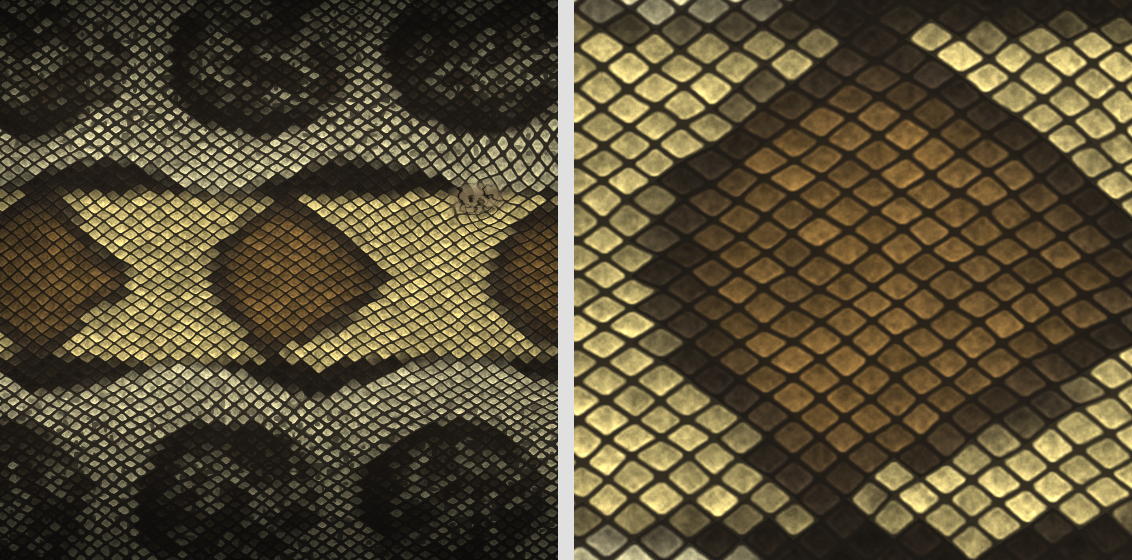
Left, the full canvas; right, a detail of the centre.
A WebGL 1 fragment shader for this texture:

```glsl
precision highp float;
// Python skin: diamond scales carrying a dark-edged saddle pattern, dim toward the flanks.
uniform vec2 u_resolution;

#define SCALE_SIZE vec2(0.0320, 0.0235)
#define MID_Y 0.505
#define BAND_HALF 0.145
#define EDGE_SOFT 0.010
#define WARP 0.022
#define GRAIN 0.34
#define PALE_CENTRE vec3(0.74, 0.67, 0.42)
#define PALE_FLANK vec3(0.69, 0.66, 0.50)
#define BROWN vec3(0.44, 0.33, 0.17)
#define DARK vec3(0.14, 0.115, 0.085)
#define GROOVE vec3(0.085, 0.072, 0.056)
#define SCAR vec2(0.855, 0.645)

const float TAU = 6.28318;

float hash(vec2 p) {
  vec3 h = fract(p.xyx * vec3(0.1031, 0.1030, 0.0973));
  h += dot(h, h.yzx + 33.33);
  return fract((h.x + h.y) * h.z);
}

float noise(vec2 p) {
  vec2 i = floor(p), f = fract(p);
  f = f * f * (3.0 - 2.0 * f);
  return mix(mix(hash(i), hash(i + vec2(1, 0)), f.x),
             mix(hash(i + vec2(0, 1)), hash(i + vec2(1, 1)), f.x), f.y);
}

float fbm(vec2 p) {
  float sum = 0.0, amp = 0.5;
  for (int i = 0; i < 4; i++) {
    sum += amp * noise(p);
    p = p * 2.03 + 17.1;
    amp *= 0.5;
  }
  return sum;
}

float above(float edge, float x) {
  return smoothstep(edge - EDGE_SOFT, edge + EDGE_SOFT, x);
}

// Pigment of the skin before the relief of the scales
vec3 pigment(vec2 p) {
  p += 0.022 * (vec2(noise(p * 19.0), noise(p * 19.0 + 41.0)) - 0.5);
  float d = p.y - MID_Y, a = abs(d);
  float phase = (p.x - 0.03) / 0.43 - 0.45 * (p.x - 0.03) * (p.x - 0.46);
  float q = fract(phase + 0.35) - 0.35;

  // Brown saddles along the back, dark at their rims
  float t = clamp(a / BAND_HALF, 0.0, 1.0);
  float left = q - mix(-0.20, 0.04, t * t);
  float right = mix(0.50, 0.17, t) - q;
  float inside = 0.43 * min(left, right);
  float core = smoothstep(0.01, 0.06, inside) * (1.0 - smoothstep(0.5, 0.95, t));
  vec3 saddle = mix(DARK * 1.25, BROWN, core * (0.65 + 0.5 * noise(p * 28.0)));
  vec3 back = mix(PALE_CENTRE, saddle, above(0.0, inside));

  // Pale flanks with dark-rimmed, mottled blotches
  float side = step(0.0, d);
  float g = fract((p.x - mix(0.22, 0.28, side)) / 0.405) * 0.405;
  vec2 blotch = vec2(g - 0.185, a - 0.395) / vec2(0.175, 0.145);
  float r = length(blotch) + 0.22 * (fbm(p * 11.0) - 0.5);
  float rim = smoothstep(0.45, 0.80, r) * smoothstep(-0.45, 0.35, -blotch.x - blotch.y);
  float mottle = smoothstep(0.30, 0.68, noise(p * 42.0));
  vec3 heart = mix(DARK * 1.3, PALE_FLANK * 0.82, mottle);
  vec3 flank = mix(PALE_FLANK, mix(heart, DARK * 0.85, rim), 1.0 - smoothstep(0.88, 1.02, r));

  // Scalloped dark line between back and flank
  float swell = cos(TAU * (phase - mix(0.22, 0.37, side)));
  float outer = BAND_HALF + 0.036 + 0.028 * swell;
  vec3 skin = mix(back, DARK * 0.85, above(BAND_HALF, a));
  skin = mix(skin, flank, above(outer, a));

  // Lone pale island in the lower line
  float island = length((p - vec2(0.56, 0.368)) / vec2(0.050, 0.024));
  return mix(PALE_CENTRE, skin, smoothstep(0.8, 1.1, island));
}

void main() {
  vec2 p = gl_FragCoord.xy / u_resolution;
  float flank = smoothstep(0.15, 0.30, abs(p.y - MID_Y));
  vec2 toScar = (p - SCAR) / vec2(0.085, 0.05);
  float scar = exp(-dot(toScar, toScar));

  // Lattice of scales on a gently bent surface
  vec2 bend = WARP * (vec2(noise(p * 5.0), noise(p * 5.0 + 9.0)) - 0.5);
  bend += 0.004 * (vec2(noise(p * 38.0), noise(p * 38.0 + 5.0)) - 0.5);
  bend += 0.05 * scar * (vec2(noise(p * 22.0), noise(p * 22.0 + 3.0)) - 0.5);
  bend.y += 0.045 * smoothstep(0.45, 1.0, p.x) * p.x * (1.0 - flank);
  vec2 s = (p + bend) / SCALE_SIZE;
  vec2 uv = vec2(s.x + s.y, s.x - s.y);
  vec2 cell = floor(uv), local = fract(uv) - 0.5;
  vec2 mid = cell + 0.5;
  vec2 centre = 0.5 * vec2(mid.x + mid.y, mid.x - mid.y) * SCALE_SIZE - bend;
  float seed = hash(cell + 200.0);

  // Rounded diamond; flank scales are smaller and ragged
  float gap = mix(0.075, 0.115 + 0.07 * seed, flank);
  gap += 0.10 * (fbm(p * 170.0) - 0.47) * (0.5 + flank);
  vec2 corner = max(abs(local) - 0.5 + 0.16 + gap, 0.0);
  float dist = length(corner) - 0.16;
  float plate = 1.0 - smoothstep(-0.075, 0.055, dist);

  // Relief: lit lower rim, shaded upper overlap, fine grain
  float up = local.x - local.y;
  float relief = 0.96 - 0.30 * up + 0.16 * smoothstep(-0.20, -0.05, dist);
  relief *= 0.82 + 0.34 * seed;
  relief *= 1.0 + GRAIN * (fbm(p * 260.0) - 0.47) * 2.0;
  float pit = smoothstep(0.66, 0.80, noise(p * 95.0 + 60.0)) * (0.15 + 0.65 * flank);
  vec3 skin = pigment(centre);
  vec3 color = mix(GROOVE + 0.13 * skin, skin * relief, plate * (1.0 - pit));

  // Crumpled pale scar
  float crease = abs(fbm(p * vec2(32.0, 44.0)) - 0.47) * 9.0;
  vec3 scarTone = mix(GROOVE, vec3(0.57, 0.49, 0.35), smoothstep(0.05, 0.75, crease));
  color = mix(color, scarTone, 0.75 * smoothstep(0.55, 0.90, scar));

  // Light falls off toward the borders
  float fall = smoothstep(0.22, 0.54, abs(p.y - 0.52));
  float ends = smoothstep(0.36, 0.56, abs(p.x - 0.52));
  float patchy = 0.82 + 0.38 * fbm(p * 6.0 + 30.0);
  color *= patchy * (1.0 - 0.72 * fall) * (1.0 - 0.22 * ends);
  gl_FragColor = vec4(color + 0.018, 1.0);
}
```
